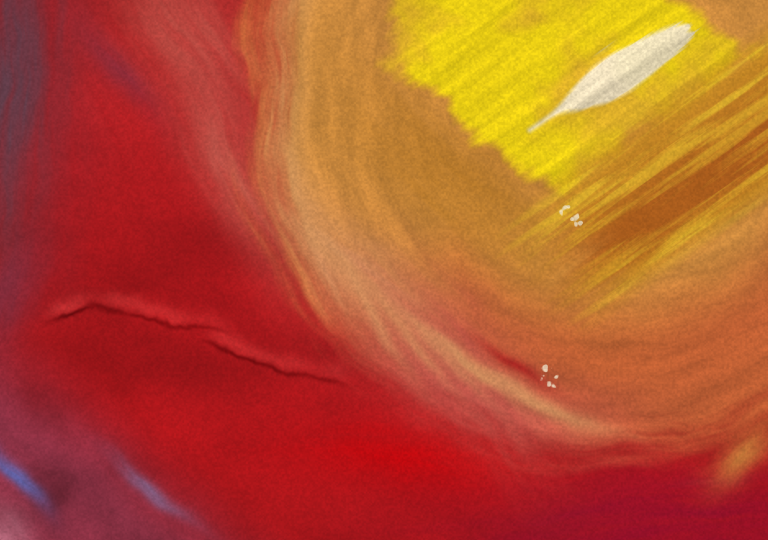
A Shadertoy shader for this background:

```glsl
// Abstract acrylic painting: a golden swirl with a yellow heart and a white dab,
// set in deep red with purple edges. Soft dabs, polar bands and half-planes are
// layered; stretched value noise gives each layer its bristle streaks.

#define RED vec3(.64, .085, .10)
#define PURPLE vec3(.49, .19, .26)
#define OCHRE vec3(.78, .53, .24)
#define ORANGE vec3(.74, .37, .20)
#define PINK vec3(.74, .32, .28)
#define PEACH vec3(.82, .59, .38)
#define YELLOW vec3(.91, .80, .08)
#define CREAM vec3(.92, .87, .77)
#define SWIRL_CENTRE vec2(1.139, .824)
#define SWIRL_RADIUS .69
#define WARP .05
#define GRAIN .085

vec3 col; // paint so far
vec2 w;   // warped position

float hash(vec2 p) {
  vec3 q = fract(p.xyx * .1031);
  q += dot(q, q.yzx + 33.33);
  return fract((q.x + q.y) * q.z);
}

float noise(vec2 p) {
  vec2 i = floor(p), f = fract(p);
  f = f * f * (3. - 2. * f);
  return mix(mix(hash(i), hash(i + vec2(1, 0)), f.x),
             mix(hash(i + vec2(0, 1)), hash(i + 1.), f.x), f.y);
}

float fbm(vec2 p) {
  float sum = 0., amp = .5;
  for (int i = 0; i < 4; i++) {
    sum += amp * noise(p);
    p = mat2(1.6, 1.2, -1.2, 1.6) * p + 7.3;
    amp *= .5;
  }
  return sum;
}

float bump(float x, float width) { return exp(-x * x / (width * width)); }

// Coordinates along and across a stroke
vec2 strokeFrame(vec2 v, float angle) {
  float c = cos(angle), s = sin(angle);
  return vec2(c * v.x + s * v.y, c * v.y - s * v.x);
}

// Soft streaked ellipse; shape holds centre and radii
void dab(vec4 shape, float angle, vec3 paint, float amount) {
  vec2 q = strokeFrame(w - shape.xy, angle), e = q / shape.zw;
  float bristle = fbm(q * vec2(6, 55) + shape.xy * 31. + 40.);
  float cover = exp(-dot(e, e)) * (.5 + 1.05 * bristle);
  col = mix(col, paint, min(amount * cover, 1.));
}

// Raised fold: a broken dark line with light above it
void crease(vec2 p, vec2 a, vec2 b) {
  vec2 ab = b - a, q = strokeFrame(p - a, atan(ab.y, ab.x));
  float len = length(ab);
  q.y += .04 * (fbm(p * 16.) - .47);
  float ends = smoothstep(-.02, .03, q.x) * (1. - smoothstep(len - .03, len + .02, q.x));
  ends *= .3 + noise(p * 22.);
  col += ends * (bump(q.y - .018, .016) * vec3(.12, .08, .07) - bump(q.y, .005) * vec3(.19, .06, .06));
}

void mainImage(out vec4 fragColor, in vec2 fragCoord) {
  vec2 p = fragCoord / iResolution.y;
  w = p + WARP * (vec2(fbm(p * 6.), fbm(p * 6. + 19.)) - .47);

  // Red ground and purple edges
  col = RED * (.82 + .38 * fbm(w * vec2(5, 9)));
  dab(vec4(.80, .14, .24, .06), -.1, vec3(.77, .03, .05), .8);
  dab(vec4(1.25, .04, .4, .09), .1, vec3(.57, .06, .16), .9);
  dab(vec4(.20, .78, .22, .09), -1.2, vec3(.74, .14, .15), .5);
  dab(vec4(.35, .95, .17, .12), -1., PINK, .8);
  dab(vec4(.43, .70, .24, .07), -1.1, PINK, .8);
  dab(vec4(.22, .87, .10, .025), -.9, PURPLE, .6);
  dab(vec4(0, .84, .34, .12), 1.5, vec3(.39, .24, .29), .9);
  float corner = 1. - smoothstep(.6, 1.25, w.x / .46 + w.y / .37);
  col = mix(col, PURPLE * (.65 + .7 * fbm(w * 11.)), .9 * corner);
  dab(vec4(0, 0, .07, .05), -.8, vec3(.70, .40, .47), .8);
  dab(vec4(.035, .125, .07, .016), -.85, vec3(.34, .42, .72), .9);
  dab(vec4(.28, .10, .10, .014), -.65, vec3(.50, .40, .55), .7);
  dab(vec4(.03, .46, .09, .04), 1.2, PURPLE, .8);
  crease(p, vec2(.09, .405), vec2(.18, .435));
  crease(p, vec2(.17, .435), vec2(.42, .38));
  crease(p, vec2(.38, .362), vec2(.64, .285));

  // Golden swirl in polar coordinates, angle zero pointing down
  vec2 d = w - SWIRL_CENTRE;
  float r = length(d), turn = atan(d.x, -d.y);
  float streak = fbm(vec2(turn * 4. + 20., r * 45.));
  float left = 1. - smoothstep(-1., -.5, turn);
  float edge = SWIRL_RADIUS + .09 * (streak - .47);
  vec3 gold = mix(ORANGE, OCHRE, max(left, 1. - smoothstep(.32, .5, r)));
  gold *= .86 + .3 * streak;
  float rim = bump(r - .625, .04) * (1. - smoothstep(-1.05, -.7, turn));
  gold = mix(gold, PEACH, rim * (.3 + .9 * streak));
  float blush = smoothstep(.5, .62, r) * bump(turn + .42, .45);
  gold = mix(gold, PINK * (.75 + .5 * streak), blush);
  col = mix(col, gold, 1. - smoothstep(edge - .09, edge + .035, r));
  dab(vec4(.84, .67, .24, .09), -.7, vec3(.71, .47, .16), .8);
  dab(vec4(.68, .51, .17, .05), -.6, PEACH, .9);
  dab(vec4(.84, .33, .22, .10), -.85, PINK, .8);
  for (float i = 0.; i < 7.; i++)
    dab(vec4(.70 + .055 * i, .42 - .03 * i, .13, .013), -1.05 + .11 * i, PEACH, .55);
  dab(vec4(.95, .33, .07, .012), -.6, RED, .7);
  dab(vec4(1.38, .16, .07, .03), .8, OCHRE, .7);

  // Yellow heart, bounded by four ragged half-planes
  vec2 q = strokeFrame(p, .62);
  float bristle = fbm(q * vec2(5, 75) + 50.);
  float inside = min(min(p.x - .70, dot(p, vec2(.571, .82)) - 1.116),
                     min(q.y + .09, 1.59 - dot(p, vec2(.647, .762))));
  inside += .09 * (fbm(p * 11.) - .47) + .02 * (bristle - .47);
  vec3 heart = mix(YELLOW, OCHRE, .5 * smoothstep(.45, .7, fbm(p * 7.)));
  col = mix(col, heart * (.88 + .24 * bristle), smoothstep(-.012, .022, inside));

  // Combed brush band below the heart
  float across = q.y + .082 + .03 * (fbm(p * 5.) - .5);
  float band = smoothstep(-.25, -.19, across) * (1. - smoothstep(-.02, .05, across));
  band *= smoothstep(1.06, 1.24, q.x + .15 * (bristle - .5));
  float light = .65 * (smoothstep(-.15, 0., across) + bump(across + .205, .03));
  light += .6 * smoothstep(.3, .65, bristle) - .1;
  vec3 combed = mix(vec3(.64, .33, .09), vec3(.86, .69, .16), clamp(light, 0., 1.));
  col = mix(col, combed, band * .85);

  // White leaf-shaped dab
  vec2 leaf = strokeFrame(p - vec2(.981, .759), .581);
  float h = clamp(leaf.x / .355, 0., 1.);
  float halfWidth = .004 + .06 * smoothstep(.1, .6, h) * sqrt(1. - h);
  float rim2 = length(leaf - vec2(h * .355, 0)) - halfWidth + .05 * h * (bristle - .47);
  col = mix(col, CREAM * (.8 + .4 * bristle), .92 - .92 * smoothstep(-.007, .006, rim2));

  // Bare flecks in two loose groups
  for (int i = 0; i < 14; i++) {
    float k = float(i), size = .002 + .004 * hash(vec2(k, 5));
    vec2 jitter = vec2(hash(vec2(k, 3)), hash(vec2(k, 8))) - .5;
    vec2 spot = (i % 2 == 0 ? vec2(1.015, .30) : vec2(1.056, .60)) + .04 * jitter;
    float fleck = length(p - spot) + .006 * (noise(p * 170.) - .5);
    col = mix(col, CREAM, .8 - .8 * smoothstep(size - .002, size + .002, fleck));
  }

  // Canvas grain
  col *= 1. + GRAIN * (noise(p * 210.) + noise(p * 330.) - 1.);
  fragColor = vec4(clamp(col, 0., 1.), 1);
}
```
